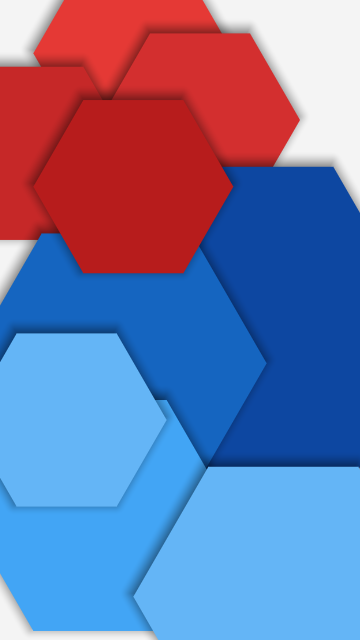
A WebGL 1 fragment shader for this background:

```glsl
precision highp float;

uniform vec2 u_resolution;

const float CANVAS_HEIGHT = 38.4;
const float APOTHEM_RATIO = 0.866025;
const vec2 SHADOW_OFFSET = vec2(-0.1, 0.2);
const float SHADOW_BLUR = 0.75;
const float SHADOW_STRENGTH = 0.58;

const vec3 PAPER = vec3(0.957);
const vec3 CORAL = vec3(0.898, 0.224, 0.208);
const vec3 RED = vec3(0.827, 0.184, 0.184);
const vec3 CRIMSON = vec3(0.776, 0.157, 0.157);
const vec3 DARK_RED = vec3(0.718, 0.110, 0.110);
const vec3 NAVY = vec3(0.051, 0.278, 0.631);
const vec3 BLUE = vec3(0.082, 0.396, 0.753);
const vec3 AZURE = vec3(0.259, 0.647, 0.961);
const vec3 SKY = vec3(0.392, 0.710, 0.965);

// Signed distance to a flat-topped regular hexagon
float hexagonDistance(vec2 p, float side) {
  vec2 mirrorAxis = vec2(-APOTHEM_RATIO, 0.5);
  p = abs(p);
  p -= 2.0 * min(dot(mirrorAxis, p), 0.0) * mirrorAxis;
  p -= vec2(clamp(p.x, -0.5 * side, 0.5 * side), APOTHEM_RATIO * side);
  return length(p) * sign(p.y);
}

// Lays one hexagon and its soft shadow over the colour below
vec3 layHexagon(vec3 below, vec2 p, vec2 center, float side, vec3 fill, float pixel) {
  vec2 local = p - center;
  float shadowDistance = hexagonDistance(local - SHADOW_OFFSET, side);
  float shadow = 1.0 - smoothstep(-SHADOW_BLUR, SHADOW_BLUR, shadowDistance);
  float edge = hexagonDistance(local, side);
  float coverage = clamp(0.5 - edge / pixel, 0.0, 1.0);
  return mix(below * (1.0 - SHADOW_STRENGTH * shadow), fill, coverage);
}

void main() {
  float pixel = CANVAS_HEIGHT / u_resolution.y;
  vec2 p = gl_FragCoord.xy * pixel;
  vec3 color = PAPER;

  // Upper red sheets
  color = layHexagon(color, p, vec2(8.0, 35.2), 6.0, CORAL, pixel);
  color = layHexagon(color, p, vec2(12.0, 31.2), 6.0, RED, pixel);
  color = layHexagon(color, p, vec2(2.0, 29.2), 6.0, CRIMSON, pixel);

  // Large blue sheets, with the dark red one on top
  color = layHexagon(color, p, vec2(14.0, 18.0), 12.0, NAVY, pixel);
  color = layHexagon(color, p, vec2(7.0, 16.6), 9.0, BLUE, pixel);
  color = layHexagon(color, p, vec2(8.0, 27.2), 6.0, DARK_RED, pixel);

  // Light blue sheets in front
  color = layHexagon(color, p, vec2(6.0, 7.47), 8.0, AZURE, pixel);
  color = layHexagon(color, p, vec2(4.0, 13.2), 6.0, SKY, pixel);
  color = layHexagon(color, p, vec2(17.0, 2.6), 9.0, SKY, pixel);

  gl_FragColor = vec4(color, 1.0);
}
```
